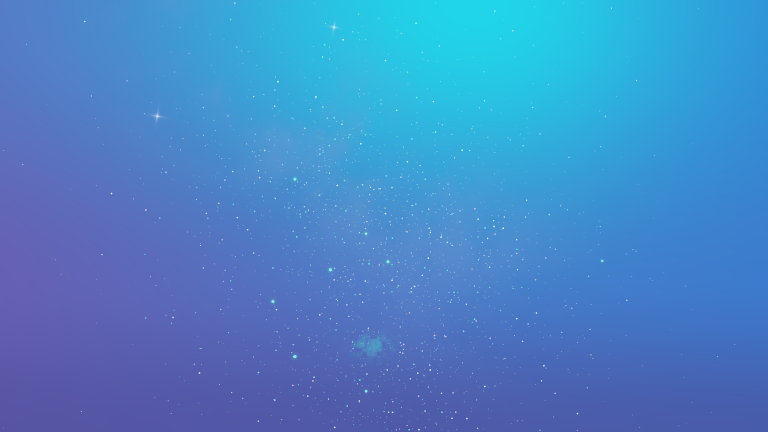
Give the GLSL for this background, as a WebGL 1 fragment shader.

```glsl
precision highp float;

uniform vec2 u_resolution;

#define GLOW_CENTER vec2(0.62, 1.0)
#define GLOW_COLOR vec3(0.125, 0.835, 0.915)
#define CLOUD_COLOR vec3(0.50, 0.60, 0.83)
#define CLOUD_STRENGTH 0.50
#define STAR_GRID 52.0
#define STAR_AMOUNT 0.32
#define MINT vec3(0.42, 0.93, 0.87)
#define PEACH vec3(0.88, 0.80, 0.80)
#define CLUSTER_CENTER vec2(0.86, 0.20)

float hash(vec2 p) {
  vec3 q = fract(vec3(p.xyx) * 0.1031);
  q += dot(q, q.yzx + 33.33);
  return fract((q.x + q.y) * q.z);
}

float noise(vec2 p) {
  vec2 cell = floor(p), f = fract(p);
  f = f * f * (3.0 - 2.0 * f);
  float low = mix(hash(cell), hash(cell + vec2(1.0, 0.0)), f.x);
  float high = mix(hash(cell + vec2(0.0, 1.0)), hash(cell + 1.0), f.x);
  return mix(low, high, f.y);
}

float fbm(vec2 p) {
  float sum = 0.0, weight = 0.5;
  for (int i = 0; i < 5; i++) {
    sum += weight * noise(p);
    p = mat2(1.6, 1.2, -1.2, 1.6) * p + 7.3;
    weight *= 0.5;
  }
  return sum;
}

float bump(vec2 offset, vec2 size) {
  vec2 q = offset / size;
  return exp(-dot(q, q));
}

// Violet to blue base with a cyan light at the top
vec3 backdrop(vec2 uv) {
  vec3 low = mix(vec3(0.34, 0.33, 0.64), vec3(0.28, 0.36, 0.67), uv.x);
  vec3 middle = mix(vec3(0.405, 0.37, 0.70), vec3(0.24, 0.47, 0.80), uv.x);
  vec3 high = mix(vec3(0.35, 0.46, 0.77), vec3(0.20, 0.52, 0.83), uv.x);
  vec3 color = mix(low, middle, smoothstep(0.0, 0.36, uv.y));
  color = mix(color, high, smoothstep(0.35, 1.0, uv.y));
  vec2 offset = uv - GLOW_CENTER;
  float width = mix(0.39, 0.31, smoothstep(-0.2, 0.2, offset.x));
  return mix(color, GLOW_COLOR, bump(offset, vec2(width, 0.48)));
}

// Soft haze along a slanted band
float clouds(vec2 p) {
  float spine = mix(1.02, 0.46, smoothstep(0.35, 1.0, p.y));
  float band = bump(vec2(p.x - spine, p.y - 0.68), vec2(0.26, 0.38));
  return band * smoothstep(0.38, 0.72, fbm(p * 5.0 + 3.7));
}

float starDensity(vec2 p) {
  float field = bump(p - vec2(0.87, 0.45), vec2(0.38, 0.58));
  vec2 q = p - vec2(0.85, 0.49);
  float band = exp(-pow(dot(q, vec2(0.39, 0.92)) / 0.18, 2.0));
  float pool = bump(p - vec2(0.88, 0.13), vec2(0.24, 0.14));
  return field * (0.32 + 0.68 * band) + 0.5 * pool;
}

// Fine dust in jittered cells, with coverage in alpha
vec4 stars(vec2 p, float pixel) {
  vec4 result = vec4(0.0);
  for (int i = 0; i < 4; i++) {
    float layer = float(i);
    vec2 grid = p * (STAR_GRID + 9.0 * layer) + 17.0 * layer;
    vec2 cell = floor(grid);
    vec2 seed = cell + 71.0 * layer;
    vec2 jitter = 0.15 + 0.7 * vec2(hash(seed + 3.1), hash(seed + 8.7));
    float dist = length(grid - cell - jitter) / (STAR_GRID + 9.0 * layer);
    float size = hash(seed + 21.4);
    float radius = mix(0.0009, 0.0019, pow(size, 6.0));
    float disc = clamp((radius - dist) / pixel + 0.5, 0.0, 1.0);
    float exists = step(hash(seed), STAR_AMOUNT * starDensity(p));
    float alpha = disc * exists * mix(0.25, 0.95, size * size);
    float tone = hash(seed + 40.2);
    vec3 tint = mix(vec3(0.88, 0.96, 0.98), MINT, step(0.7, tone));
    tint = mix(tint, PEACH, step(tone, 0.22));
    result = mix(result, vec4(tint, 1.0), alpha);
  }
  return result;
}

vec3 addOrb(vec3 color, vec2 offset, float radius, float pixel) {
  float dist = length(offset);
  color = mix(color, MINT, 0.4 * exp(-pow(dist / (radius * 1.6), 2.0)));
  float core = clamp((radius - dist) / pixel + 0.5, 0.0, 1.0);
  return mix(color, mix(MINT, vec3(1.0), 0.2), core);
}

vec3 addSparkle(vec3 color, vec2 offset, float size) {
  vec2 q = abs(mat2(0.98, 0.17, -0.17, 0.98) * offset) / size;
  float rays = exp(-9.0 * q.x - 2.2 * q.y) + exp(-2.2 * q.x - 9.0 * q.y);
  return mix(color, vec3(0.86, 0.88, 0.96), clamp(rays, 0.0, 0.85));
}

void main() {
  vec2 p = gl_FragCoord.xy / u_resolution.y;
  float pixel = 1.0 / u_resolution.y;
  vec3 color = backdrop(gl_FragCoord.xy / u_resolution);
  color = mix(color, CLOUD_COLOR, CLOUD_STRENGTH * clouds(p));

  // Mint cluster
  float cluster = bump(p - CLUSTER_CENTER, vec2(0.045, 0.025));
  float grain = smoothstep(0.3, 0.7, fbm(p * 90.0));
  color = mix(color, vec3(0.30, 0.70, 0.78), 0.75 * cluster * grain);

  vec4 dust = stars(p, pixel);
  color = mix(color, dust.rgb / max(dust.a, 0.001), dust.a);

  // Winding trail of orbs and one outlier
  for (int i = 0; i < 7; i++) {
    float k = float(i);
    vec2 center = vec2(0.765 + 0.14 * sin(1.257 * (k - 0.5)),
                       0.565 - 0.073 * k - 0.04 * cos(1.5 * (k - 1.4)));
    color = addOrb(color, p - center, 0.0026 + 0.001 * hash(vec2(k, 4.0)), pixel);
  }
  color = addOrb(color, p - vec2(1.394, 0.396), 0.0024, pixel);

  color = addSparkle(color, p - vec2(0.773, 0.937), 0.016);
  color = addSparkle(color, p - vec2(0.364, 0.731), 0.018);
  gl_FragColor = vec4(color, 1.0);
}
```
